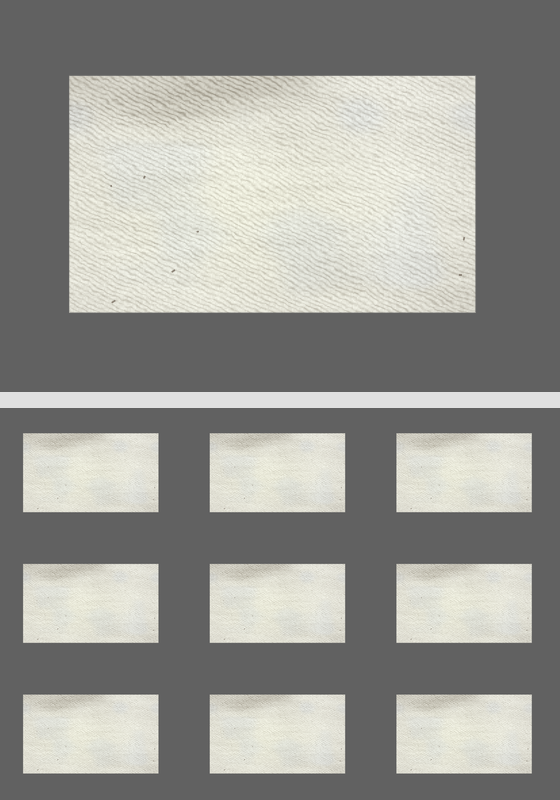
Top, the tile; bottom, the same tile 3 across and 3 down.
This texture is drawn by a Shadertoy shader. Its source:

```glsl
// Pale cream twill cloth with diagonal ridges, soft folds and flecks on a plain grey surround.
#define CLOTH_MIN vec2(0.1237, 0.2026)
#define CLOTH_MAX vec2(0.8490, 0.8067)
#define RIDGES vec2(40.0, 46.0)      // diagonal ridges across and down
#define GROOVE_DEPTH 0.46
#define WOBBLE 0.75
#define GRAIN 0.24
#define FOLD_DEPTH 0.38
#define FLECK_CHANCE 0.10
#define SURROUND vec3(0.38)
#define SHADE_COLOR vec3(0.67, 0.65, 0.60)
#define LIGHT_COLOR vec3(0.95, 0.95, 0.915)
#define FLECK_COLOR vec3(0.40, 0.35, 0.30)

const float TAU = 6.283185;

float hash(vec2 p) {
    return fract(sin(dot(p, vec2(127.1, 311.7))) * 43758.5453);
}

// Value noise that wraps after a whole number of cells
float noise(vec2 uv, vec2 cells) {
    vec2 p = uv * cells;
    vec2 i = floor(p);
    vec2 f = fract(p);
    f = f * f * (3.0 - 2.0 * f);
    vec2 a = mod(i, cells);
    vec2 b = mod(i + 1.0, cells);
    return mix(mix(hash(a), hash(vec2(b.x, a.y)), f.x),
               mix(hash(vec2(a.x, b.y)), hash(b), f.x), f.y);
}

// Distance to a segment
float segment(vec2 p, vec2 a, vec2 b) {
    vec2 d = b - a;
    return length(p - a - d * clamp(dot(p - a, d) / dot(d, d), 0.0, 1.0));
}

// Soft shadow of the creased upper left part
float foldShade(vec2 uv) {
    float crease = segment(uv, vec2(0.22, 0.84), vec2(0.52, 1.0)) / 0.10;
    float corner = smoothstep(0.72, 1.0, uv.y) * (1.0 - smoothstep(0.15, 0.75, uv.x));
    float lowerRight = exp(-dot(uv - vec2(0.95, 0.05), uv - vec2(0.95, 0.05)) * 18.0);
    return 0.65 * exp(-crease * crease) + 0.55 * corner + 0.3 * lowerRight;
}

// Dark grooves between the ridges, broken up by uneven yarn
float twillGroove(vec2 uv, float fold) {
    float bend = noise(uv, vec2(18.0, 14.0)) - 0.5;
    float slub = noise(uv, vec2(85.0, 58.0)) - 0.5;
    float phase = dot(uv, RIDGES) + WOBBLE * (bend + 0.6 * slub);
    float valley = 0.5 - 0.5 * sin(TAU * phase);
    float wear = 0.3 + 0.8 * noise(uv, vec2(100.0, 72.0)) + 0.3 * noise(uv, vec2(9.0, 7.0));
    return valley * valley * wear * (0.85 + 0.5 * fold);
}

// Sparse elongated specks, one at most per cell
float fleckMask(vec2 uv, float pixel) {
    vec2 cells = vec2(14.0, 8.0);
    vec2 id = mod(floor(uv * cells), cells);
    vec2 center = 0.2 + 0.6 * vec2(hash(id + 3.7), hash(id + 8.3));
    float angle = TAU * hash(id + 5.1);
    vec2 reach = vec2(cos(angle), sin(angle)) * 0.05 * hash(id + 1.9);
    float d = segment(fract(uv * cells), center - reach, center + reach + 0.001);
    float blur = pixel * cells.y;
    float present = step(hash(id + 12.5), FLECK_CHANCE);
    return present * (1.0 - smoothstep(0.02 - 0.5 * blur, 0.02 + blur, d));
}

vec3 clothColor(vec2 uv, float pixel) {
    float fold = foldShade(uv);
    float cloud = noise(uv, vec2(5.0, 4.0)) - 0.5;
    float streak = noise(uv, vec2(6.0, 38.0)) - 0.5;
    float grain = noise(uv, vec2(300.0, 175.0)) - 0.5;
    float tone = 0.91 - FOLD_DEPTH * fold - GROOVE_DEPTH * twillGroove(uv, fold);
    tone += 0.14 * cloud + 0.12 * streak + GRAIN * grain;
    vec3 color = mix(SHADE_COLOR, LIGHT_COLOR, clamp(tone, -0.1, 1.05));

    // Cool grey patches against a warm, creamy middle
    float cool = smoothstep(0.45, 0.85, noise(uv, vec2(7.0, 6.0)));
    vec2 fromMiddle = uv - vec2(0.42, 0.42);
    float cream = exp(-dot(fromMiddle, fromMiddle) * 6.0);
    color += cool * vec3(-0.02, -0.012, 0.008) + cream * vec3(0.006, 0.008, -0.018);
    return mix(color, FLECK_COLOR, 0.75 * fleckMask(uv, pixel));
}

void mainImage(out vec4 fragColor, in vec2 fragCoord) {
    vec2 canvas = fragCoord / iResolution.xy;
    vec2 size = CLOTH_MAX - CLOTH_MIN;
    vec2 uv = (canvas - CLOTH_MIN) / size;
    float pixel = 1.0 / (size.y * iResolution.y);

    // Cloth edge, smoothed over one pixel
    vec2 inset = min(canvas - CLOTH_MIN, CLOTH_MAX - canvas) * iResolution.xy;
    float coverage = clamp(min(inset.x, inset.y) + 0.5, 0.0, 1.0);
    fragColor = vec4(mix(SURROUND, clothColor(uv, pixel), coverage), 1.0);
}
```
